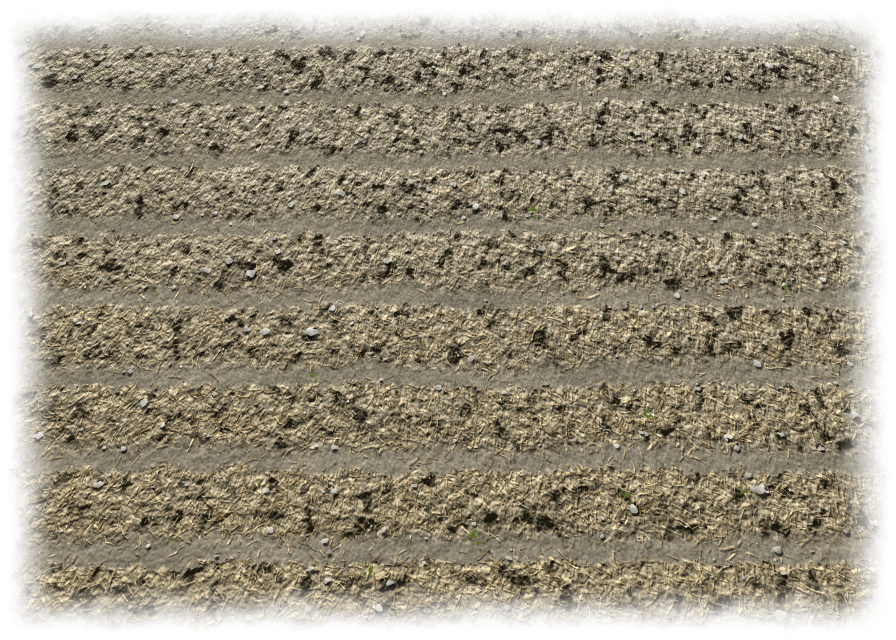
Write a Shadertoy shader that draws this texture.

```glsl
#define ROW_RATE 12.5      // rows per unit of log depth
#define ROW_START 0.12     // part of a row above the top edge
#define FURROW 0.19        // share of a row taken by the flat furrow
#define CLOD_FREQ 7.0      // clods per row height
#define RELIEF 0.62        // strength of the light on the clods
#define STRAW_LAYERS 22
#define STRAW_WIDTH 0.030  // half width in straw cells
#define STONE_CHANCE 0.32
#define FADE 0.095         // width of the pale border
#define SOIL_DARK vec3(0.10, 0.09, 0.06)
#define SOIL_LIGHT vec3(0.80, 0.765, 0.68)
#define STRAW_COLOR vec3(0.86, 0.78, 0.61)

vec2 hash2(vec2 p) {
    vec3 a = fract(p.xyx * vec3(0.1031, 0.1030, 0.0973));
    a += dot(a, a.yzx + 33.33);
    return fract((a.xx + a.yz) * a.zy);
}

mat2 rotation(float a) {
    return mat2(cos(a), sin(a), -sin(a), cos(a));
}

float gradientDot(vec2 cell, vec2 corner, vec2 f) {
    float a = 6.2832 * hash2(cell + corner).x;
    return dot(vec2(cos(a), sin(a)), f - corner);
}

float gradientNoise(vec2 p) {
    vec2 i = floor(p), f = fract(p);
    vec2 u = f * f * f * (f * (f * 6.0 - 15.0) + 10.0);
    vec2 e = vec2(1, 0);
    return mix(mix(gradientDot(i, e.yy, f), gradientDot(i, e.xy, f), u.x),
               mix(gradientDot(i, e.yx, f), gradientDot(i, e.xx, f), u.x), u.y);
}

// Height of the crumbled soil
float clods(vec2 p) {
    float sum = 0.0, amp = 1.0;
    p = rotation(0.6) * p * CLOD_FREQ;
    for (int i = 0; i < 4; i++) {
        sum += amp * gradientNoise(p);
        p = mat2(1.5, 1.1, -1.1, 1.5) * p + 17.3;
        amp *= 0.68;
    }
    return sum;
}

// Coverage of a bent straw inside its unit cell
float straw(vec2 p, vec2 rnd, float aa) {
    p = rotation(rnd.x * 6.28) * p;
    p.y += (rnd.y - 0.5) * p.x * p.x;
    float halfLength = 0.05 + 0.38 * rnd.y * rnd.y;
    p.x -= clamp(p.x, -halfLength, halfLength);
    return 1.0 - smoothstep(-aa, aa, length(p) - STRAW_WIDTH);
}

void mainImage(out vec4 fragColor, in vec2 fragCoord) {
    vec2 uv = fragCoord / iResolution.y;
    vec2 size = vec2(iResolution.x / iResolution.y, 1.0);
    float depth = 1.0 - uv.y;

    // Ground plane measured in rows, larger toward the bottom
    float rowHeight = (1.0 + depth) / ROW_RATE;
    float px = 1.0 / (iResolution.y * rowHeight);
    vec2 ground = vec2((uv.x - 0.5 * size.x) / rowHeight,
                       ROW_RATE * log(1.0 + depth) + ROW_START) + 40.0;
    vec2 turned = rotation(1.1) * ground;

    // Ridge and furrow with a ragged boundary
    float wobble = 0.10 * gradientNoise(ground * vec2(0.6, 0.8))
                 + 0.10 * gradientNoise(ground * vec2(2.3, 2.0))
                 + 0.10 * gradientNoise(turned * 7.0)
                 + 0.08 * gradientNoise(turned * 17.0);
    float phase = fract(ground.y + wobble);
    float furrow = FURROW * mix(0.75, 1.25, depth);
    float ridge = smoothstep(0.0, 0.05, phase)
                * (1.0 - smoothstep(0.82 - furrow, 1.08 - furrow, phase));
    float crest = exp(-phase * 9.0);
    float foot = smoothstep(0.3, 0.85 - furrow, phase) * ridge;

    // Sunlit clods, with lumps, dark hollows and pale crumbs
    float h = clods(ground);
    float slope = h - clods(ground + vec2(-0.010, -0.026));
    float patches = gradientNoise(ground * vec2(0.8, 1.5));
    float lumps = gradientNoise(turned * 2.6);
    float pits = smoothstep(0.10, 0.50, gradientNoise(turned * 4.6 + 9.0)
               + 0.6 * gradientNoise(turned * 11.0) - 0.3 * lumps);
    float crumbs = smoothstep(0.22, 0.5, gradientNoise(turned * 14.0 + 5.0));
    float tone = 0.62 + 0.06 * ridge + 0.12 * crest - 0.09 * foot + 0.09 * patches;
    tone += ridge * (0.16 * lumps - 0.50 * pits) + mix(0.08, 0.26, ridge) * crumbs;
    tone += mix(0.30, 1.0, ridge) * (RELIEF * slope + 0.22 * h);
    tone += 0.16 * gradientNoise(turned * 29.0);
    vec3 color = mix(SOIL_DARK, SOIL_LIGHT, clamp(tone, 0.0, 1.2));
    color *= mix(vec3(1.0, 0.995, 0.98), vec3(1.04, 1.0, 0.90), ridge * depth);

    // Dry straw in loose tufts, thicker on the near ridges
    float tufts = lumps + 0.7 * patches;
    float cover = mix(0.04, 0.52, smoothstep(0.15, 0.75, depth));
    cover *= mix(0.12, 1.0, ridge) * max(0.1, 1.0 + 1.3 * tufts) * (1.0 - 0.6 * pits) + 0.3 * crest;
    for (int i = 0; i < STRAW_LAYERS; i++) {
        float k = float(i), scale = 3.2 + 0.2 * k;
        vec2 g = rotation(k * 2.4) * ground * scale + k * 7.7;
        vec2 cell = floor(g), p = g - cell - 0.5;
        vec2 rnd = hash2(cell + k * 31.0), look = hash2(cell + k * 13.0 + 5.0);
        vec2 shift = rotation(k * 2.4) * vec2(0.04, 0.10);
        float on = step(look.x, cover), aa = px * scale * 0.85;
        color *= 1.0 - 0.5 * on * straw(p - shift, rnd, aa * 1.3);
        vec3 stalk = STRAW_COLOR * mix(vec3(0.62, 0.56, 0.46), vec3(1.12), look.y);
        color = mix(color, stalk * (1.0 + 0.5 * slope), 0.85 * on * straw(p, rnd, aa));
    }

    // Scattered pale stones and a few green weeds
    for (int i = 0; i < 5; i++) {
        float k = float(i);
        vec2 g = ground * (1.0 + 0.25 * k) + k * 5.3;
        vec2 cell = floor(g), rnd = hash2(cell + k * 19.0), look = hash2(cell + k * 23.0 + 3.0);
        vec2 p = g - cell - 0.2 - 0.6 * rnd;
        float radius = 0.025 + 0.045 * look.y * look.y * look.y;
        float d = length(p * vec2(0.85, 1.1)) - radius + 0.05 * gradientNoise(g * 13.0);
        float shade = length(p - vec2(0.02, 0.045)) - radius * 1.1;
        float stone = step(look.x, STONE_CHANCE), weed = step(0.98, look.x);
        color *= 1.0 - 0.65 * stone * (1.0 - smoothstep(-0.02, 0.02, shade));
        vec3 stoneColor = vec3(0.74, 0.73, 0.69) * (1.0 - 3.0 * p.y + 0.3 * h);
        color = mix(color, stoneColor, stone * (1.0 - smoothstep(-px, px, d)));
        float leaf = smoothstep(0.0, 0.2, gradientNoise(g * 16.0)) * (1.0 - smoothstep(0.04, 0.13, length(p)));
        color = mix(color, vec3(0.34, 0.43, 0.14), weed * leaf);
    }

    // Soft pale border
    vec2 inset = min(uv, size - uv) + 0.012 * gradientNoise(uv * 14.0) + 0.008 * h;
    vec2 fade = smoothstep(vec2(0.012), vec2(FADE), inset);
    fragColor = vec4(mix(vec3(1), clamp(color, 0.0, 1.0), fade.x * fade.y), 1);
}
```
